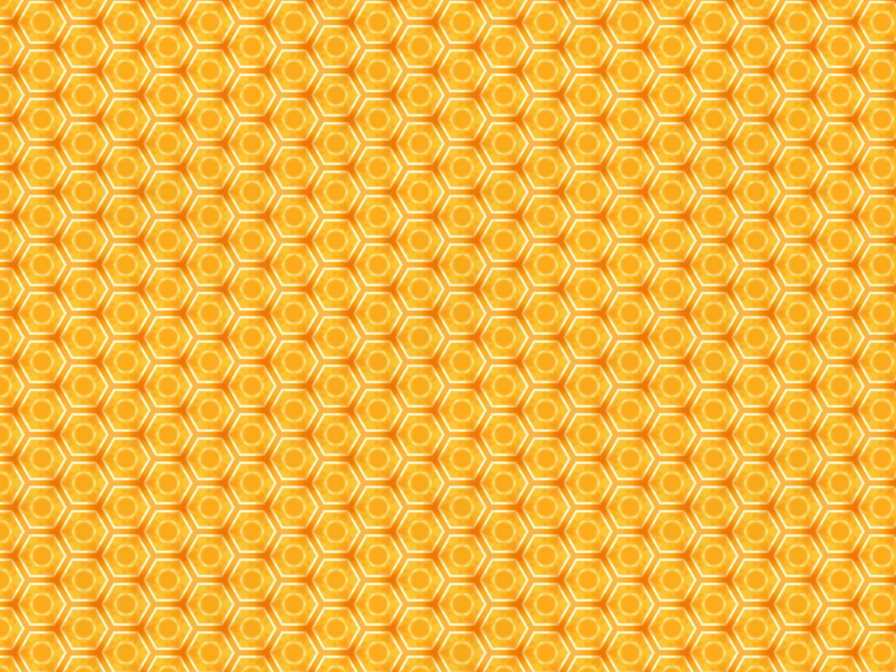
A Shadertoy shader for this pattern:

```glsl
// Glossy amber honeycomb: bevelled hexagonal cells with pale rims and inner rings.

const float ROOT3 = 1.7320508;

vec2 hashGradient(vec2 cell) {
    float a = 6.2831853 * fract(sin(dot(cell, vec2(127.1, 311.7))) * 43758.5);
    return vec2(cos(a), sin(a));
}

float gradientNoise(vec2 p) {
    vec2 i = floor(p), f = fract(p);
    vec2 u = f * f * f * (f * (f * 6.0 - 15.0) + 10.0);
    vec2 e = vec2(0.0, 1.0);
    float low = mix(dot(hashGradient(i), f),
                    dot(hashGradient(i + e.yx), f - e.yx), u.x);
    float high = mix(dot(hashGradient(i + e.xy), f - e.xy),
                     dot(hashGradient(i + e.yy), f - e.yy), u.x);
    return mix(low, high, u.y);
}

// Offset from the nearest cell centre; each cell has an apothem of 1.
vec2 hexLocal(vec2 p) {
    vec2 period = vec2(2.0 * ROOT3, 2.0);
    vec2 a = mod(p + 0.5 * period, period) - 0.5 * period;
    vec2 b = mod(p, period) - 0.5 * period;
    return dot(a, a) < dot(b, b) ? a : b;
}

// 0 at the centre of a flat-topped hexagon, 1 on its border.
float hexRadius(vec2 p) {
    p = abs(p);
    return max(p.y, 0.5 * (ROOT3 * p.x + p.y));
}

// Soft-edged line of the given half width around d = 0.
float band(float d, float halfWidth, float soft) {
    return 1.0 - smoothstep(halfWidth - soft, halfWidth + soft, abs(d));
}

void mainImage(out vec4 fragColor, in vec2 fragCoord) {
    // Sixteen column steps per canvas height, counted from the top left.
    float scale = 16.0 * ROOT3;
    vec2 p = vec2(fragCoord.x, iResolution.y - fragCoord.y) / iResolution.y * scale;
    p.y += 0.08;
    float soft = max(0.55 * scale / iResolution.y, 0.04);

    vec2 local = hexLocal(p);
    float hex = hexRadius(local);
    float r = length(local);
    float angle = atan(local.y, local.x + 1e-5);

    // Mirror six times around the cell, with a dark corner on the +x axis.
    float sector = abs(mod(angle, 2.0943951) - 1.0471976);
    vec2 folded = r * vec2(cos(sector), sin(sector));
    float mottle = gradientNoise(folded * 4.5 + 3.7);
    float corner = length((folded - vec2(1.1547, 0.0)) * vec2(0.9, 1.0));
    float shadow = 1.0 - smoothstep(0.08, 0.6, corner);

    vec3 burnt = vec3(0.93, 0.47, 0.02);
    vec3 amber = vec3(0.98, 0.66, 0.10);
    vec3 gold = vec3(0.99, 0.77, 0.19);
    vec3 peach = vec3(0.98, 0.71, 0.28);
    vec3 honey = vec3(0.98, 0.84, 0.49);
    vec3 cream = vec3(1.0, 0.97, 0.77);

    // Cell floor, with an amber wedge towards every other corner.
    float wedge = 1.0 - smoothstep(0.3, 0.85, corner);
    vec3 color = mix(gold, amber, clamp(0.9 * wedge + 1.1 * mottle + 0.12, 0.0, 1.0));

    // Raised centre: amber core inside a broken, pale, rounded ring.
    float knob = mix(r, hex, 0.35);
    color = mix(color, amber, 0.85 * (1.0 - smoothstep(0.26, 0.44, knob)));
    float ringGlow = 0.55 + 0.3 * cos(6.0 * angle) + 0.6 * mottle;
    color = mix(color, mix(honey, cream, 0.5),
                clamp(ringGlow, 0.0, 1.0) * band(knob - 0.43, 0.05, soft));

    // Groove between cells, darkest where alternate corners meet.
    float groove = smoothstep(0.89 - soft, 0.89 + soft, hex);
    vec3 grooveColor = mix(amber, peach, smoothstep(0.5, 0.95, corner));
    color = mix(color, grooveColor, groove);
    color = mix(color, burnt, shadow * mix(0.6, 1.0, groove));

    // Bright rim, fading into the dark corners, with a faint inner glow.
    float shine = 1.0 - 0.75 * shadow + 0.3 * mottle;
    color = mix(color, honey, 0.25 * shine * band(hex - 0.75, 0.05, 0.05));
    color = mix(color, cream, clamp(shine, 0.0, 1.0) * band(hex - 0.835, 0.05, soft));

    // Slight uneven tint across the comb.
    color *= 1.0 + 0.02 * gradientNoise(p * 0.18);
    fragColor = vec4(clamp(color, 0.0, 1.0), 1.0);
}
```
